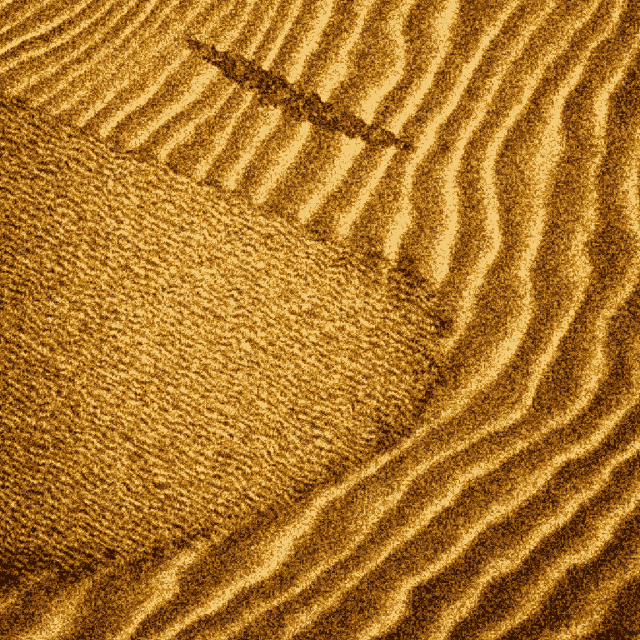
This texture is drawn by a Shadertoy shader. Its source:

```glsl
// Golden desert sand: a finely textured flat patch amid wind ripples, with a dark rough streak.
#define RIPPLE_FREQ_LOW 9.8
#define RIPPLE_FREQ_HIGH 15.5
#define RIPPLE_OFFSET 0.45
#define RIPPLE_WARP 0.8
#define BEND_Y 0.40
#define BEND_WIDTH 0.08
#define ROW_FREQ 84.0
#define GRAIN_FREQ 330.0
#define GRAIN_AMOUNT 0.78
#define EDGE_SOFT 0.012

float hash(vec2 p) {
    vec3 q = fract(vec3(p.xyx) * 0.1031);
    q += dot(q, q.yzx + 33.33);
    return fract((q.x + q.y) * q.z);
}

float noise(vec2 p) {
    vec2 i = floor(p), f = fract(p);
    f = f * f * (3.0 - 2.0 * f);
    return mix(mix(hash(i), hash(i + vec2(1, 0)), f.x),
               mix(hash(i + vec2(0, 1)), hash(i + vec2(1, 1)), f.x), f.y);
}

float fbm(vec2 p) {
    float sum = 0.0, amp = 0.5;
    for (int i = 0; i < 4; i++) {
        sum += amp * noise(p);
        p = mat2(1.6, 1.2, -1.2, 1.6) * p + 7.3;
        amp *= 0.5;
    }
    return sum / 0.9375;
}

float smoothMin(float a, float b, float k) {
    float h = max(k - abs(a - b), 0.0) / k;
    return min(a, b) - h * h * k * 0.25;
}

// Positive inside the flat patch, zero on its rim
float patchDepth(vec2 p) {
    float top = (0.853 - 0.43 * p.x - p.y) * 0.92;
    float bottom = (p.y - 0.09 - 0.05 * p.x - 0.5 * p.x * p.x) * 0.85;
    return smoothMin(smoothMin(top, bottom, 0.06), 0.69 - p.x, 0.08);
}

// Crest lines: steep at the top, sweeping toward the lower left
float ripplePhase(vec2 p) {
    float bend = 0.25 * p.y - 1.15 * BEND_WIDTH * log(1.0 + exp((BEND_Y - p.y) / BEND_WIDTH));
    float across = p.x - bend - 0.6;
    across -= 0.8 * max(p.y - 0.68, 0.0) * (1.0 - smoothstep(0.0, 0.6, p.x));
    across -= 0.25 * max(p.y - 0.80, 0.0);
    float phase = across * mix(RIPPLE_FREQ_LOW, RIPPLE_FREQ_HIGH, p.y);
    phase += RIPPLE_WARP * (noise(vec2(phase * 0.6, p.y * 8.0)) - 0.5);
    phase += 0.35 * (noise(p * 6.0 + 11.0) - 0.5);
    return phase + 0.26 * (noise(p * 26.0) - 0.5) + RIPPLE_OFFSET;
}

float rippleTone(vec2 p) {
    float phase = ripplePhase(p);
    float t = fract(phase);
    float crest = smoothstep(0.18, 0.66, t) * (1.0 - smoothstep(0.66, 0.92, t));
    crest *= crest;
    float trough = min(smoothstep(0.70, 0.96, t) + 1.0 - smoothstep(0.0, 0.42, t), 1.0);
    float strength = mix(0.5, 1.25, noise(vec2(phase * 0.8, p.y * 13.0) + 4.0));
    // The shelf between patch and streak is almost level
    vec2 shelf = (p - vec2(0.22, 0.905)) * mat2(0.9, 0.43, -0.43, 0.9) * vec2(6.0, 22.0);
    float level = exp(-dot(shelf, shelf));
    strength *= 1.0 - 0.8 * level;
    return 0.50 + strength * (0.42 * crest - 0.15 * trough) + 0.10 * level;
}

// Fine rows descending to the right, broken into short scales
float patchTone(vec2 p) {
    vec2 q = mat2(0.88, 0.47, -0.47, 0.88) * p;
    float wobble = 1.1 * noise(q * vec2(40.0, 26.0)) + 0.55 * noise(q * vec2(120.0, 80.0));
    float row = 0.5 + 0.5 * sin(6.2832 * (q.y * ROW_FREQ + wobble));
    float scales = noise(q * vec2(120.0, 180.0));
    vec2 c = p - vec2(0.34, 0.53);
    float glow = exp(-8.0 * dot(c, c));
    float leftShade = 0.10 * (1.0 - smoothstep(0.0, 0.22, p.x));
    return 0.47 + 0.13 * glow - leftShade + 0.30 * (row - 0.5) + 0.30 * (scales - 0.5);
}

// Dark strip, tapering at both ends
float streakMask(vec2 p) {
    float t = (p.x - 0.285) / 0.365;
    float arch = sin(3.1416 * clamp(t, 0.0, 1.0));
    float centre = mix(0.940, 0.766, t) - 0.014 * arch;
    float halfWidth = 0.004 + 0.026 * arch * (1.15 - 0.7 * t);
    float rough = 0.020 * (fbm(p * 75.0) - 0.5);
    float ends = smoothstep(0.0, 0.03, t) * (1.0 - smoothstep(0.97, 1.0, t));
    return ends * (1.0 - smoothstep(-0.004, 0.005, abs(p.y - centre) + rough - halfWidth));
}

vec3 sandColor(float tone) {
    vec3 c = mix(vec3(0.20, 0.08, 0.01), vec3(0.49, 0.27, 0.05), smoothstep(0.0, 0.32, tone));
    c = mix(c, vec3(0.66, 0.42, 0.09), smoothstep(0.28, 0.50, tone));
    c = mix(c, vec3(0.82, 0.58, 0.17), smoothstep(0.46, 0.68, tone));
    return mix(c, vec3(0.95, 0.79, 0.46), smoothstep(0.64, 0.90, tone));
}

void mainImage(out vec4 fragColor, in vec2 fragCoord) {
    vec2 p = fragCoord / iResolution.xy;

    // Flat patch over the ripples: crisp rim above, ragged and soft around the nose
    float nose = smoothstep(0.42, 0.64, p.x) + 0.8 * (1.0 - smoothstep(0.10, 0.36, p.y));
    nose = min(nose, 1.0);
    float depth = patchDepth(p) + mix(0.008, 0.030, nose) * (fbm(p * 28.0) - 0.5);
    float soft = EDGE_SOFT * mix(0.5, 2.2, nose);
    float tone = mix(rippleTone(p), patchTone(p), smoothstep(-soft, soft, depth));

    // Rim shadow gathering into clumps
    float rim = (depth - 0.012 * nose) / mix(0.007, 0.034, nose);
    float clumps = smoothstep(0.40, 0.64, fbm(p * 52.0 + 3.0));
    tone -= exp(-rim * rim) * mix(0.14, 0.06 + 0.27 * clumps, nose);

    // Streak with a few lit grains
    float lit = smoothstep(0.55, 0.85, noise(p * 140.0));
    tone = mix(tone, 0.12 + 0.30 * lit, 0.92 * streakMask(p));

    // Broad light falling off toward the corners, deepest at the bottom
    vec2 c = p - vec2(0.46, 0.62);
    tone += 0.09 - 0.34 * dot(c, c) - 0.10 * smoothstep(0.8, 1.4, p.x + 0.6 * (1.0 - p.y));
    tone -= 0.07 * (1.0 - smoothstep(0.0, 0.25, p.y));

    // Sand grains
    float grain = 0.6 * noise(p * GRAIN_FREQ) + 0.4 * hash(floor(p * 512.0)) - 0.5;
    fragColor = vec4(sandColor(clamp(tone + GRAIN_AMOUNT * grain, 0.0, 1.0)), 1.0);
}
```
